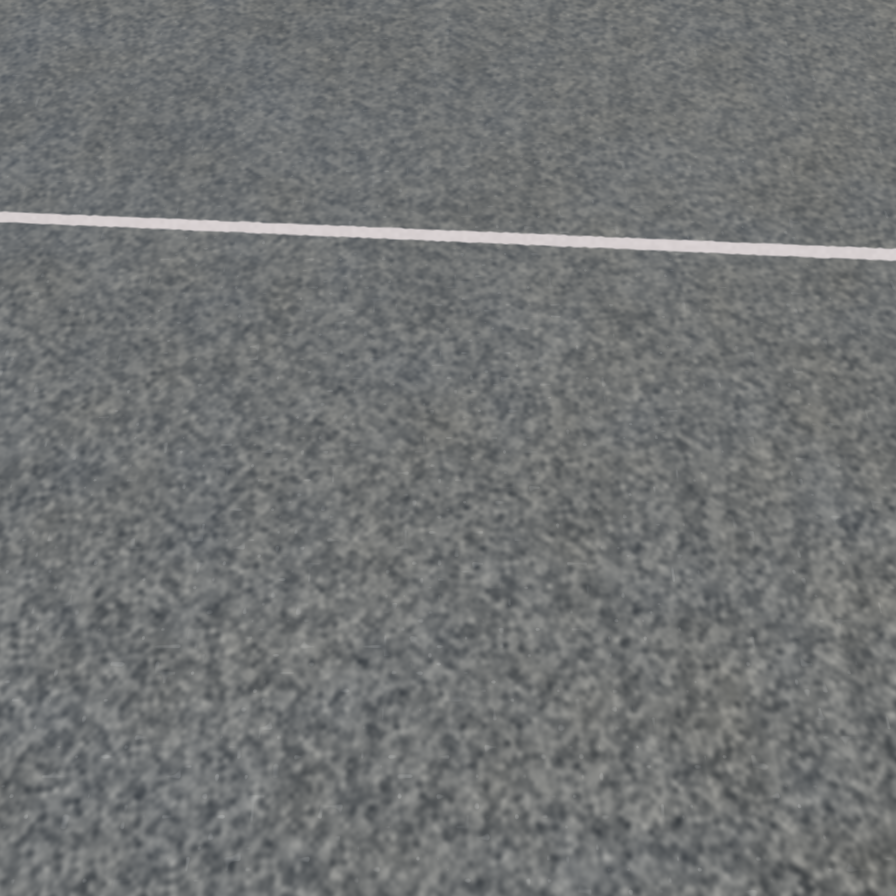
Write a Shadertoy shader that draws this texture.

```glsl
// Grey asphalt seen at a slant, crossed by one thin painted line.
// A perspective mapping shrinks layered value noise with distance;
// the line is a soft-edged distance band with a faintly worn edge.

const float HORIZON = 2.4;          // height where the ground would vanish
const float GRAIN_SCALE = 264.0;    // grains per ground unit
const float DEPTH_STRETCH = 2.2;    // evens out near grain proportions
const float GRAIN_NEAR = 0.30;      // contrast at the bottom
const float GRAIN_FAR = 0.15;       // contrast at the top
const float LINE_LEFT = 0.758;      // line height at the left edge
const float LINE_RIGHT = 0.7155;    // line height at the right edge
const float LINE_HALF_LEFT = 0.0058;
const float LINE_HALF_RIGHT = 0.0068;
const float LINE_SOFTNESS = 0.0016;
const vec3 ASPHALT = vec3(0.437, 0.445, 0.444);
const vec3 PAINT = vec3(0.845, 0.818, 0.820);
const vec3 WARM_TINT = vec3(0.012, 0.003, -0.013);

float hash(vec2 p) {
    return fract(sin(dot(p, vec2(12.9898, 78.233))) * 43758.5453);
}

float valueNoise(vec2 p) {
    vec2 cell = floor(p);
    vec2 f = fract(p);
    f = f * f * (3.0 - 2.0 * f);
    float low = mix(hash(cell), hash(cell + vec2(1.0, 0.0)), f.x);
    float high = mix(hash(cell + vec2(0.0, 1.0)), hash(cell + vec2(1.0)), f.x);
    return mix(low, high, f.y);
}

// Broad patches, centred on zero
float mottle(vec2 p) {
    float sum = 0.0;
    float weight = 0.5;
    for (int i = 0; i < 3; i++) {
        sum += weight * (valueNoise(p) - 0.5);
        p = mat2(1.6, 1.2, -1.2, 1.6) * p + 7.3;
        weight *= 0.55;
    }
    return sum;
}

// Fine stones: rotated layers hide the noise lattice
float stoneGrain(vec2 p) {
    vec2 turned = mat2(0.8, 0.6, -0.6, 0.8) * p;
    float coarse = valueNoise(turned * 0.62 + 31.7) - 0.5;
    float medium = valueNoise(turned) - 0.5;
    float fine = valueNoise(p * 1.35 + 11.3) - 0.5;
    return 0.40 * coarse + 0.65 * medium + 0.35 * fine;
}

vec3 asphalt(vec2 uv) {
    float nearness = HORIZON - uv.y;
    vec2 ground = vec2(uv.x - 0.5, DEPTH_STRETCH) / nearness;
    vec2 grainPos = ground * GRAIN_SCALE;

    float contrast = mix(GRAIN_NEAR, GRAIN_FAR, smoothstep(0.0, 1.0, uv.y));
    float grain = stoneGrain(grainPos);
    float patches = mottle(ground * 16.0);
    float tone = grain * contrast + patches * 0.035;

    // Sparse pale stones, mostly close to the viewer
    float speck = smoothstep(0.87, 0.99, valueNoise(grainPos * 0.8 + 91.0));
    tone += speck * 0.09 * (1.0 - 0.7 * uv.y);

    // Pale grains are warm, dark ones and the upper left are cool
    float warmth = grain * 1.3 + mottle(ground * 28.0 + 53.0) * 1.2
                 + (uv.x - 0.5) * 0.5 - 0.15 * uv.y;
    return ASPHALT + tone + WARM_TINT * warmth;
}

float lineCoverage(vec2 uv, float pixel) {
    float centre = mix(LINE_LEFT, LINE_RIGHT, uv.x);
    float halfWidth = mix(LINE_HALF_LEFT, LINE_HALF_RIGHT, uv.x);
    float wear = (valueNoise(uv * 170.0) - 0.5) * 0.0012;
    float edge = abs(uv.y - centre) - halfWidth + wear;
    float soft = max(LINE_SOFTNESS, pixel);
    return 1.0 - smoothstep(-soft, soft, edge);
}

void mainImage(out vec4 fragColor, in vec2 fragCoord) {
    vec2 uv = fragCoord / iResolution.xy;
    vec3 color = asphalt(uv);

    // Painted line with a trace of the surface texture
    vec3 paint = PAINT + (valueNoise(uv * 210.0) - 0.5) * 0.03;
    color = mix(color, paint, lineCoverage(uv, 1.0 / iResolution.y));

    fragColor = vec4(clamp(color, 0.0, 1.0), 1.0);
}
```
